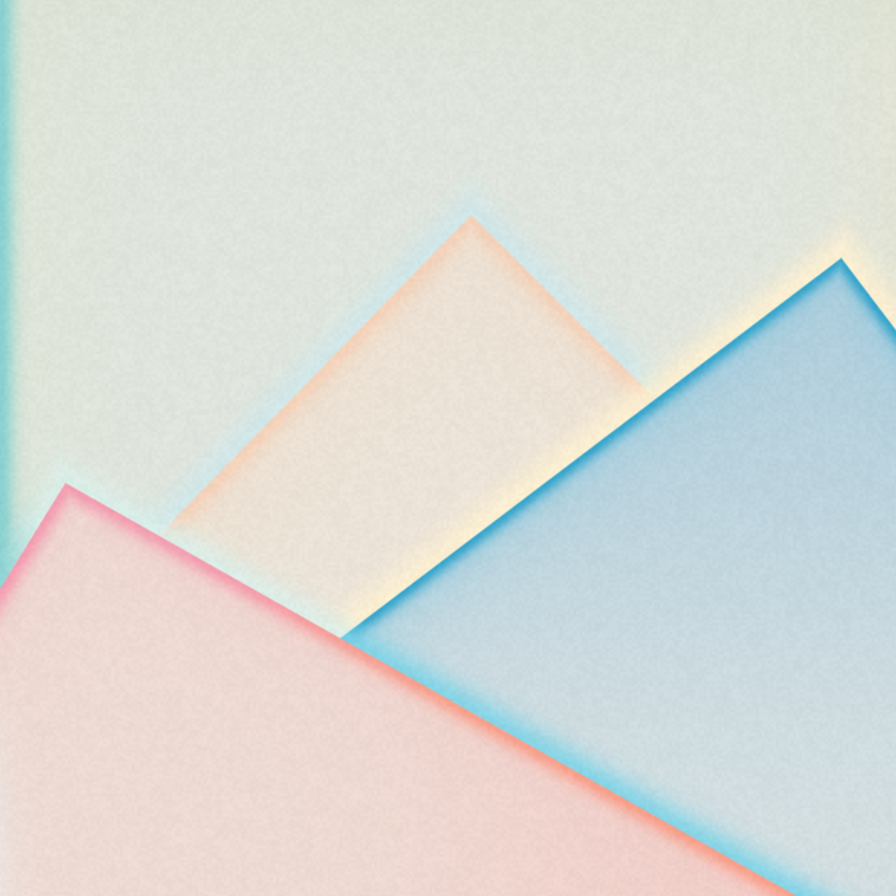
Reproduce this background procedurally as a WebGL 1 fragment shader.

```glsl
precision highp float;
// Three overlapping pastel paper peaks on a pale sage ground.
// Each peak is a wedge distance field with a tinted inner rim and an outer
// halo that falls off with distance; fine value noise adds paper grain.

uniform vec2 u_resolution;

float hash(vec2 p) {
  vec3 q = fract(p.xyx * 0.1031);
  q += dot(q, q.yzx + 33.33);
  return fract((q.x + q.y) * q.z);
}

float valueNoise(vec2 p) {
  vec2 cell = floor(p);
  vec2 f = fract(p);
  f = f * f * (3.0 - 2.0 * f);
  return mix(mix(hash(cell), hash(cell + vec2(1.0, 0.0)), f.x),
             mix(hash(cell + vec2(0.0, 1.0)), hash(cell + vec2(1.0, 1.0)), f.x), f.y);
}

// Signed distance to a peak, given its apex and a point on each slope; negative inside.
float peak(vec2 p, vec2 apex, vec2 leftFoot, vec2 rightFoot) {
  vec2 l = normalize(leftFoot - apex);
  vec2 r = normalize(rightFoot - apex);
  return max(dot(p - apex, vec2(l.y, -l.x)), dot(p - apex, vec2(-r.y, r.x)));
}

// Gaussian falloff from an edge.
float glow(float d, float width) {
  return exp(-d * d / (width * width));
}

// Smooth coverage of the inside of a shape.
float cover(float d) {
  float soft = max(0.0015, 0.8 / u_resolution.y);
  return 1.0 - smoothstep(-soft, soft, d);
}

void main() {
  vec2 p = gl_FragCoord.xy / u_resolution;

  // Sage ground with a teal left border and warm corners
  vec3 color = mix(vec3(0.875, 0.895, 0.865), vec3(0.865, 0.895, 0.83),
                   0.8 * exp(-p.x / 0.07));
  color = mix(color, vec3(0.89, 0.89, 0.81), 0.6 * exp(-(1.0 - p.x) / 0.05));
  color = mix(color, vec3(0.85, 0.88, 0.82), 0.5 * exp(-(1.0 - p.y) / 0.06));
  color = mix(color, vec3(0.5, 0.81, 0.81), 0.9 * glow(p.x, 0.016));

  // Cream peak at the back
  float d = peak(p, vec2(0.526, 0.760), vec2(0.182, 0.408), vec2(0.729, 0.557));
  color = mix(color, vec3(0.81, 0.905, 0.915), 0.9 * glow(max(d, 0.0), 0.024));
  vec3 cream = mix(vec3(0.92, 0.89, 0.845), vec3(0.93, 0.875, 0.81), exp(d / 0.05));
  cream = mix(cream, vec3(0.965, 0.81, 0.71), 0.85 * glow(d, 0.016));
  color = mix(color, cream, cover(d));

  // Blue peak on the right, with a pale yellow halo
  d = peak(p, vec2(0.939, 0.712), vec2(0.3815, 0.289), vec2(1.0, 0.6315));
  color = mix(color, vec3(0.99, 0.94, 0.82), 0.95 * glow(max(d, 0.0), 0.026));
  vec3 blue = mix(vec3(0.825, 0.87, 0.88), vec3(0.70, 0.81, 0.865),
                  smoothstep(0.05, 0.7, p.y));
  blue = mix(blue, vec3(0.55, 0.79, 0.87), 0.75 * exp(min(d, 0.0) / 0.026));
  blue = mix(blue, vec3(0.14, 0.62, 0.79), 0.85 * glow(d, 0.011));
  float blueCover = cover(d);
  color = mix(color, blue, blueCover);

  // Pink peak in front; its halo turns deeper cyan over the blue paper
  d = peak(p, vec2(0.073, 0.461), vec2(0.0, 0.3425), vec2(0.889, 0.0));
  vec3 halo = mix(vec3(0.85, 0.94, 0.92), vec3(0.47, 0.83, 0.91), blueCover);
  halo = mix(vec3(0.57, 0.84, 0.84), halo, smoothstep(0.0, 0.05, p.x));
  color = mix(color, halo, 0.85 * glow(max(d, 0.0), 0.022));
  vec3 pink = mix(vec3(0.93, 0.855, 0.825), vec3(0.945, 0.81, 0.785),
                  smoothstep(0.3, 0.9, p.x));
  pink = mix(pink, vec3(0.94, 0.79, 0.78), 0.55 * exp(min(d, 0.0) / 0.04));
  vec3 rim = mix(vec3(0.96, 0.59, 0.68), vec3(0.98, 0.60, 0.51),
                 smoothstep(0.2, 0.5, p.x));
  pink = mix(pink, rim, 0.9 * glow(d, 0.014));
  pink = mix(pink, vec3(0.92, 0.90, 0.89),
             0.7 * exp(-p.x / 0.018) * (1.0 - smoothstep(0.04, 0.3, p.y)));
  color = mix(color, pink, cover(d));

  // Paper grain: fine speckle over a broader mottling
  float grain = valueNoise(p * 310.0) - 0.5;
  float mottle = valueNoise(p * 110.0 + 17.0) - 0.5;
  color += 0.028 * grain + 0.010 * mottle;

  gl_FragColor = vec4(clamp(color, 0.0, 1.0), 1.0);
}
```
